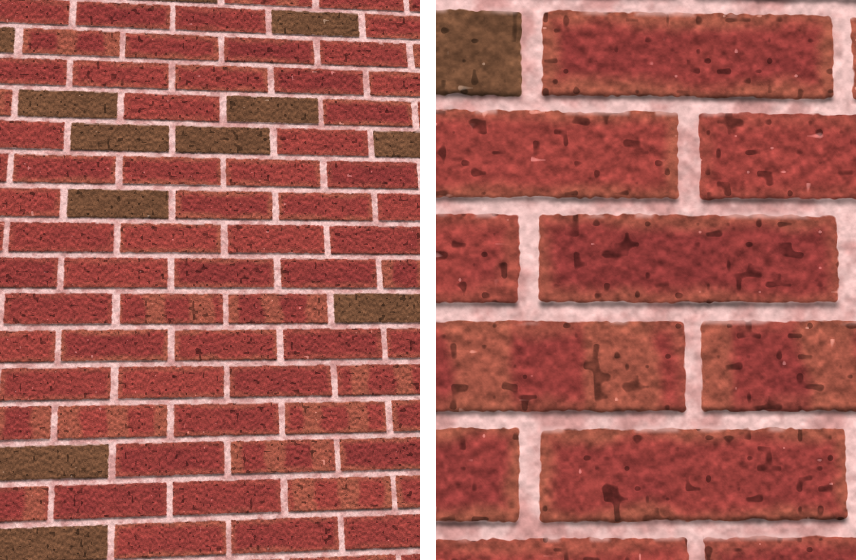
Left, the full canvas; right, a detail of the centre.
This texture is drawn by a Shadertoy shader. Its source:

```glsl
// Weathered red brick wall in running bond with pale pink mortar, seen in slight perspective.
#define ROW_TOP 0.0091      // depth of the first bed joint, in canvas heights
#define ROW_HEIGHT 0.0501   // course height at the top
#define ROW_GROWTH 0.000728 // course growth towards the bottom
#define BRICK_LENGTH 0.1745 // brick plus joint at the top
#define LENGTH_GROWTH 0.0378
#define BED_GAP 0.165       // bed joint as a share of the course
#define HEAD_GAP 0.0118     // upright joint width
#define EDGE_WEAR 0.0022    // raggedness of the brick outline
#define GRAIN 0.30          // roughness of the surface
#define BROWN_SHARE 0.11    // share of brown bricks
#define BANDED_SHARE 0.16   // share of bricks with burnt bands

const vec3 MAROON = vec3(0.525, 0.215, 0.210);
const vec3 RED    = vec3(0.615, 0.265, 0.240);
const vec3 ORANGE = vec3(0.650, 0.365, 0.285);
const vec3 BROWN  = vec3(0.450, 0.305, 0.220);
const vec3 MORTAR = vec3(0.950, 0.775, 0.755);
const vec3 DUSTY  = vec3(0.790, 0.550, 0.530);

float hash(vec2 p) {
    return fract(sin(dot(p, vec2(12.9898, 78.233))) * 43758.5453);
}

float noise(vec2 p) {
    vec2 i = floor(p), f = fract(p);
    f = f * f * (3.0 - 2.0 * f);
    return mix(mix(hash(i), hash(i + vec2(1, 0)), f.x),
               mix(hash(i + vec2(0, 1)), hash(i + vec2(1, 1)), f.x), f.y);
}

float fbm(vec2 p) {
    float sum = 0.0, amp = 0.5;
    for (int k = 0; k < 4; k++) {
        sum += amp * noise(p);
        p = p * 2.03 + 17.3;
        amp *= 0.5;
    }
    return sum / 0.9375;
}

float roundBox(vec2 p, vec2 halfSize, float radius) {
    vec2 d = abs(p) - halfSize + radius;
    return length(max(d, 0.0)) + min(max(d.x, d.y), 0.0) - radius;
}

void mainImage(out vec4 fragColor, in vec2 fragCoord) {
    // x to the right and y downwards, in canvas heights
    vec2 p = vec2(fragCoord.x, iResolution.y - fragCoord.y) / iResolution.y;
    float pixel = 1.0 / iResolution.y;

    // Perspective: converging courses that grow downwards
    float y = p.y - (0.046 - 0.087 * p.y) * (p.x - 0.378);
    float slope = sqrt(ROW_HEIGHT * ROW_HEIGHT + 4.0 * ROW_GROWTH * (y - ROW_TOP));
    float row = (slope - ROW_HEIGHT) / (2.0 * ROW_GROWTH);
    float pitch = BRICK_LENGTH + LENGTH_GROWTH * p.y;
    float col = (p.x - 0.3086 + 0.005 * p.y) / pitch;
    col += 0.021 * col * col + 0.5 * mod(floor(row), 2.0);

    // Brick cell, in canvas heights about its centre
    vec2 id = floor(vec2(col, row));
    vec2 cell = vec2(pitch, slope);
    vec2 q = (fract(vec2(col, row)) - 0.5) * cell;
    float tone = hash(id + 3.1), kind = hash(id + 11.7), edging = hash(id + 23.9);
    float bedGap = BED_GAP * slope;
    vec2 halfSize = 0.5 * (cell - vec2(HEAD_GAP, bedGap));
    q += (vec2(hash(id + 5.3), hash(id + 8.9)) - 0.5) * vec2(0.003, 0.0012);

    // Worn outline
    float wear = fbm(p * 95.0) - 0.5 + 0.6 * (noise(p * 310.0) - 0.5);
    float d = roundBox(q, halfSize, 0.0025) + EDGE_WEAR * wear;
    float brickMask = 1.0 - smoothstep(-pixel, pixel, d);

    // Rough relief lit from above
    vec2 g = p * vec2(190.0, 250.0);
    float relief = fbm(g + vec2(0.0, 0.7)) - fbm(g - vec2(0.0, 0.7));
    float speckle = noise(p * 430.0) - 0.5;
    float cloud = fbm(p * 32.0 + id * 7.0);

    // Brick face: red core, orange rim, burnt bands, a few brown ones
    vec3 brick = mix(MAROON, RED, clamp(0.75 * tone + 0.9 * (cloud - 0.4) + 0.3 * p.y, 0.0, 1.0));
    float rim = 1.0 - smoothstep(0.001, 0.013, -d + 0.014 * (cloud - 0.5));
    brick = mix(brick, ORANGE, rim * (0.3 + 0.6 * edging));
    float band = smoothstep(-0.2, 0.5, cos(q.x * 75.0 + 6.28 * tone) + 1.4 * (cloud - 0.5));
    float banded = step(BROWN_SHARE, kind) * step(kind, BROWN_SHARE + BANDED_SHARE);
    brick = mix(brick, ORANGE, 0.75 * band * banded);
    brick = mix(brick, BROWN * (0.9 + 0.2 * cloud), step(kind, BROWN_SHARE));
    brick *= 1.0 + GRAIN * (1.5 * relief + 0.6 * speckle);
    brick *= 1.0 - 0.35 * smoothstep(0.80, 0.92, noise(p * 165.0 + 40.0));
    brick += 0.22 * smoothstep(0.94, 0.99, noise(p * 140.0 + 90.0));

    // Mortar: pale, with dusty patches
    float dust = smoothstep(0.35, 0.75, fbm(p * 60.0 + 9.0));
    vec3 mortar = mix(MORTAR, DUSTY, 0.75 * dust);
    mortar *= 1.0 + GRAIN * (0.7 * relief + 0.35 * speckle);

    // Pale crumbs along the upper brick edge
    float crumbs = smoothstep(0.0035, 0.0, abs(q.y + halfSize.y)) * smoothstep(0.52, 0.72, noise(p * 75.0));
    vec3 color = mix(mortar, brick, brickMask);
    color = mix(color, MORTAR, 0.55 * crumbs * step(abs(q.x), halfSize.x));

    // Shadow in the bed joint just below each brick
    float joint = (fract(row + 0.5) - 0.5) * slope;
    float s = (joint + 0.42 * bedGap + 0.0012 * wear) / (0.23 * bedGap);
    float under = 1.0 - smoothstep(-0.003, 0.002, abs(q.x) - halfSize.x);
    color *= 1.0 - (0.35 + 0.25 * noise(p * 45.0)) * exp(-s * s) * under;

    fragColor = vec4(clamp(color, 0.0, 1.0), 1.0);
}
```
